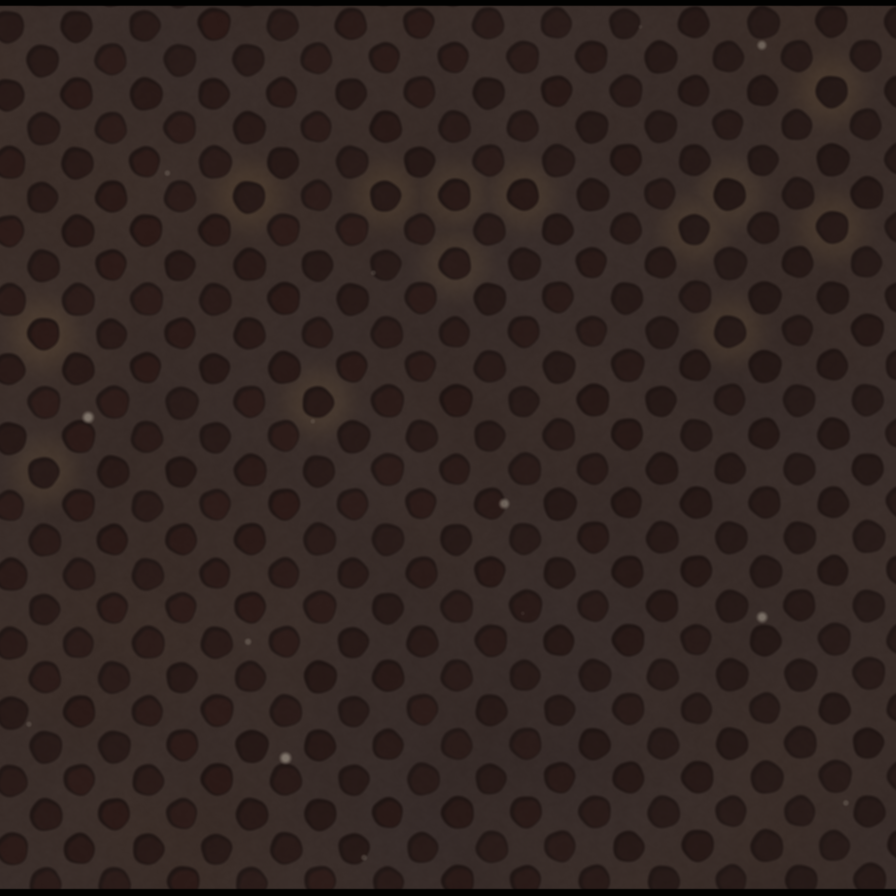
A Shadertoy shader for this texture:

```glsl
// Dark perforated sheet: round holes on a staggered grid, turned very slightly.
// Holes are the integer points of a diagonal lattice; hashes vary size, shape,
// tint and tarnish, layered sines cloud the metal, and cellular noise adds dust.

float hash(vec2 p) {
    vec3 q = fract(vec3(p.xyx) * 0.1031);
    q += dot(q, q.yzx + 33.33);
    return fract((q.x + q.y) * q.z);
}

vec2 hash2(vec2 p) {
    return vec2(hash(p + 17.3), hash(p + 71.9));
}

// Layered sines, roughly -1 to 1
float clouds(vec2 p) {
    float sum = 0.0, gain = 0.5;
    for (int i = 0; i < 4; i++) {
        sum += gain * sin(p.x + 1.7 * sin(p.y * 0.8)) * sin(p.y + 1.3 * sin(p.x * 0.7));
        p = mat2(1.5, 1.1, -1.1, 1.5) * p + 2.3;
        gain *= 0.6;
    }
    return sum;
}

// Diagonal lattice coordinates back to hole-pitch units
vec2 fromLattice(vec2 d) {
    return 0.5 * vec2(d.x + d.y, d.x - d.y);
}

// Sparse pale grains, at most one per cell
float dust(vec2 uv) {
    vec2 g = uv * 8.0, cell = floor(g);
    float kind = hash(cell + 5.7);
    vec2 centre = 0.15 + 0.7 * hash2(cell + 40.0);
    float strength = pow(smoothstep(0.7, 1.0, kind), 2.0);
    float size = 0.02 + 0.035 * strength;
    return (0.1 + 0.6 * strength) * step(0.75, kind)
         * (1.0 - smoothstep(0.3 * size, 1.3 * size, length(g - cell - centre)));
}

void mainImage(out vec4 fragColor, in vec2 fragCoord) {
    vec2 uv = fragCoord / iResolution.xy;
    float pitch = 0.0766;
    float pixel = 1.0 / (iResolution.y * pitch);

    // Pitch units, measured from the top left hole
    vec2 q = mat2(1.0, -0.0045, 0.0045, 1.0) * (uv - vec2(0.0085, 0.9714)) / pitch;
    vec2 base = round(vec2(q.x + q.y, q.x - q.y));

    // Metal: broad clouds and a faint grain
    float cloud = clouds(uv * 11.0 + 3.0);
    float grain = clouds(uv * 190.0) + 0.5 * clouds(uv * 420.0);
    vec3 color = vec3(0.222, 0.174, 0.158) + 0.010 * cloud + 0.006 * grain;
    color += vec3(0.010, 0.004, -0.004) * clouds(uv * 6.0 + 9.0);

    // Tarnish glows around a few holes, mostly in the upper half
    float tarnish = 0.0;
    for (int j = -1; j <= 1; j++)
    for (int i = -1; i <= 1; i++) {
        vec2 id = base + vec2(i, j);
        vec2 centre = fromLattice(id);
        float chance = mix(0.006, 0.045, smoothstep(-8.5, -5.0, centre.y));
        float stained = step(1.0 - chance, hash(id + 211.0));
        float reach = 1.0 - smoothstep(0.15, 0.72, length(q - centre));
        tarnish = max(tarnish, stained * reach);
    }
    color += vec3(0.055, 0.045, 0.020) * tarnish;

    // Hole with slight differences in place, size and outline
    vec2 rnd = hash2(base + 120.0);
    vec2 local = q - fromLattice(base) - 0.028 * (rnd - 0.5);
    float angle = atan(local.y, local.x);
    float radius = 0.233 + 0.018 * (rnd.x - 0.5)
                 + 0.007 * sin(3.0 * angle + 6.28 * rnd.y)
                 + 0.004 * sin(5.0 * angle + 6.28 * rnd.x);
    float edge = length(local) - radius;
    float soft = max(0.030, pixel);

    // Recess: dark wall, then a dull red floor, warmer towards the left
    float warmth = (0.35 + 0.65 * rnd.y) * mix(1.0, 0.35, smoothstep(0.2, 0.95, uv.x));
    vec3 wall = vec3(0.128, 0.088, 0.080);
    vec3 floorColor = vec3(0.143, 0.099, 0.090) + vec3(0.035, 0.008, 0.005) * warmth;
    float floorEdge = length(local - vec2(0.022, -0.022)) - radius + 0.035;
    vec3 recess = mix(floorColor, wall, smoothstep(-0.04, 0.03, floorEdge));
    recess += 0.004 * grain + 0.012 * (hash(base + 63.0) - 0.5);
    color = mix(recess, color, smoothstep(-soft, soft, edge));

    color = mix(color, vec3(0.62, 0.58, 0.53), dust(uv));

    // Black strips along the top and bottom
    float fade = max(0.0012, 1.0 / iResolution.y);
    float sheet = smoothstep(-fade, fade, uv.y - 0.0078)
                * smoothstep(-fade, fade, 0.9935 - uv.y);
    color = mix(vec3(0.008, 0.006, 0.004), color, sheet);

    fragColor = vec4(color, 1.0);
}
```
